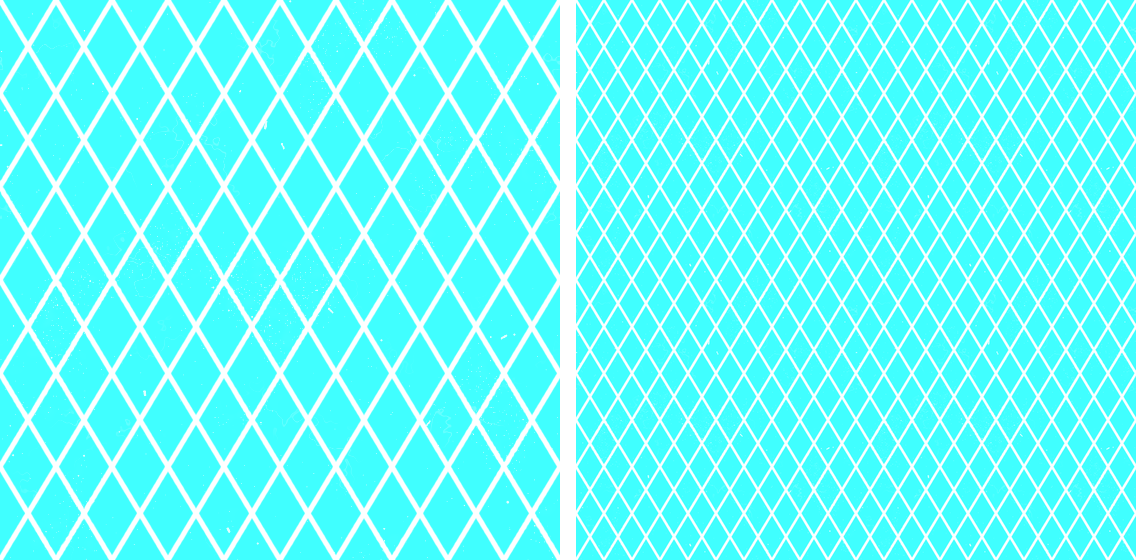
Left: one tile. Right: repeated 2 by 2.
Write a WebGL 2 fragment shader that draws this pattern.

```glsl
#version 300 es
precision highp float;
// Cyan diamond lattice with soft white lines, faint cracks, specks and small chips; tiles seamlessly.

uniform vec2 u_resolution;
out vec4 fragColor;

// Integer hash of a cell and a seed, giving two values in 0..1
vec2 hash2(vec2 cell, int seed) {
    uvec2 q = uvec2(ivec2(cell)) + uvec2(uint(seed) * 977u, uint(seed) * 613u);
    q = q * 1664525u + 1013904223u;
    q.x += q.y * 1664525u;
    q.y += q.x * 1664525u;
    q ^= q >> 16u;
    q.x += q.y * 1664525u;
    q.y += q.x * 1664525u;
    q ^= q >> 16u;
    return vec2(q & 65535u) / 65535.0;
}

float cornerSlope(vec2 cell, vec2 offset, float period, int seed) {
    float angle = 6.2832 * hash2(mod(cell, period), seed).x;
    return dot(vec2(cos(angle), sin(angle)), offset);
}

// Gradient noise that wraps after a whole number of cells
float noise(vec2 uv, float period, int seed) {
    vec2 p = uv * period, i = floor(p), f = p - i;
    vec2 w = f * f * f * (f * (f * 6.0 - 15.0) + 10.0);
    vec2 e = vec2(1.0, 0.0);
    float low = mix(cornerSlope(i, f, period, seed), cornerSlope(i + e, f - e, period, seed), w.x);
    float high = mix(cornerSlope(i + e.yx, f - e.yx, period, seed),
                     cornerSlope(i + 1.0, f - 1.0, period, seed), w.x);
    return mix(low, high, w.y);
}

// Soft line at each whole number of the coordinate
float latticeLine(float coord, float wobble, float pixel) {
    float d = abs(fract(coord + 0.5) - 0.5) + wobble;
    float soft = max(0.018, pixel * 6.0);
    return 1.0 - smoothstep(0.053 - soft, 0.053 + soft, d);
}

// Tiny dots, one candidate per cell
float specks(vec2 uv, float count, float density, float pixel, int seed) {
    vec2 p = uv * count, cell = mod(floor(p), count);
    vec2 pick = hash2(cell, seed), jitter = hash2(cell, seed + 1);
    float radius = mix(0.15, 0.36, pick.y), edge = 0.5 * pixel * count;
    float dotShape = 1.0 - smoothstep(radius - edge, radius + edge,
                                      length(fract(p) - mix(vec2(0.35), vec2(0.65), jitter)));
    return dotShape * step(pick.x, density);
}

// Scattered elongated flakes with ragged outlines
float chips(vec2 uv, float pixel) {
    float cover = 0.0, ragged = 0.0012 * noise(uv, 220.0, 31);
    for (int i = 0; i < 14; i++) {
        vec2 center = hash2(vec2(i, 3), 40), shape = hash2(vec2(i, 7), 41);
        float angle = 6.2832 * hash2(vec2(i, 11), 42).x;
        vec2 axis = vec2(cos(angle), sin(angle));
        vec2 d = fract(uv - center + 0.5) - 0.5;
        d = vec2(dot(d, axis), dot(d, vec2(-axis.y, axis.x)));
        d.x = max(abs(d.x) - mix(0.0005, 0.006, shape.x * shape.x), 0.0);
        float dist = length(d) - mix(0.0008, 0.0024, shape.y) + ragged;
        cover = max(cover, 1.0 - smoothstep(-0.5 * pixel, 0.5 * pixel, dist));
    }
    return cover;
}

void main() {
    vec2 uv = gl_FragCoord.xy / u_resolution;
    float pixel = 1.0 / min(u_resolution.x, u_resolution.y);

    // Patches where the surface is more worn
    float patches = noise(uv, 5.0, 1) + 0.5 * noise(uv, 13.0, 2);
    float worn = smoothstep(0.05, 0.55, patches);

    // Ten diamonds across, six down
    float wobble = (0.004 + 0.016 * worn) * noise(uv, 150.0, 5);
    float rising = latticeLine(10.0 * uv.x - 6.0 * uv.y, wobble, pixel);
    float falling = latticeLine(10.0 * uv.x + 6.0 * uv.y, wobble, pixel);
    float lattice = 1.0 - (1.0 - rising) * (1.0 - falling);

    // Hairline cracks along noise contours
    float contour = noise(uv, 8.0, 8) + 0.4 * noise(uv, 25.0, 9) + 0.2 * noise(uv, 70.0, 10);
    float crack = 1.0 - smoothstep(0.0, max(0.025, 15.0 * pixel), abs(contour));
    crack *= smoothstep(0.1, 0.4, noise(uv, 6.0, 12));

    // Wear: haze, cracks, fine and coarse specks, chips
    float wear = 0.03 * worn * smoothstep(-0.1, 0.5, noise(uv, 40.0, 14));
    wear = max(wear, 0.22 * crack);
    wear = max(wear, 0.5 * specks(uv, 340.0, 0.004 + 0.09 * worn, pixel, 20));
    wear = max(wear, 0.8 * specks(uv, 190.0, 0.0008 + 0.008 * worn, pixel, 24));
    wear = max(wear, 0.85 * chips(uv, pixel));

    vec3 cyan = vec3(0.25, 1.0, 1.0), white = vec3(0.995, 1.0, 1.0);
    fragColor = vec4(mix(cyan, white, max(lattice, wear)), 1.0);
}
```
